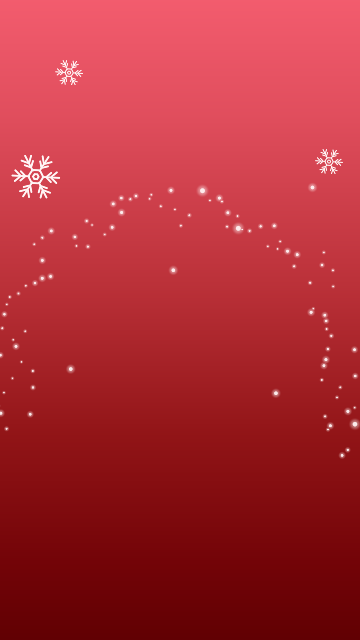
This background is drawn by a WebGL 1 fragment shader. Its source:

```glsl
precision highp float;
uniform vec2 u_resolution;

const float HALF_PI = 1.5707963;
const int ARCH_DOTS = 88;

float hash(float n) {
  return fract(sin(n * 12.9898) * 43758.547);
}

float ramp(float a, float b, float x) {
  return clamp((x - a) / (b - a), 0.0, 1.0);
}

float segment(vec2 p, vec2 a, vec2 b) {
  vec2 d = b - a;
  return length(p - a - d * clamp(dot(p - a, d) / dot(d, d), 0.0, 1.0));
}

// Vertical gradient, h runs from 0 at the bottom to 1 at the top
vec3 backdrop(float h) {
  vec3 c = mix(vec3(0.38, 0.0, 0.01), vec3(0.45, 0.015, 0.03), ramp(0.0, 0.12, h));
  c = mix(c, vec3(0.57, 0.08, 0.09), ramp(0.12, 0.32, h));
  c = mix(c, vec3(0.73, 0.19, 0.22), ramp(0.32, 0.55, h));
  c = mix(c, vec3(0.88, 0.305, 0.365), ramp(0.55, 0.82, h));
  return mix(c, vec3(0.95, 0.36, 0.43), ramp(0.82, 1.0, h));
}

// Soft halo around a bright core
float glow(vec2 p, vec2 center, float radius, float px) {
  float d = length(p - center);
  float halo = 0.4 * (1.0 - smoothstep(radius * 0.4, radius + px, d));
  float core = 1.0 - smoothstep(radius * 0.28, radius * 0.55 + px * 0.5, d);
  return max(halo, core * 0.95);
}

// Six arms folded into one, with two branch pairs and nested hexagons
float snowflake(vec2 p, vec2 center, float radius, float tilt, float px) {
  vec2 q = (p - center) / radius;
  float sector = HALF_PI * 2.0 / 3.0;
  float angle = mod(atan(q.y, q.x) - tilt + sector * 0.5, sector) - sector * 0.5;
  q = length(q) * vec2(cos(angle), abs(sin(angle)));
  float d = segment(q, vec2(0.28, 0.0), vec2(0.97, 0.0));
  d = min(d, segment(q, vec2(0.62, 0.0), vec2(0.86, 0.22)));
  d = min(d, segment(q, vec2(0.43, 0.0), vec2(0.63, 0.19)));
  float hexagon = dot(q, vec2(0.866, 0.5));
  d = min(d, abs(hexagon - 0.27));
  d = min(d, abs(hexagon - 0.1));
  float soft = px / radius;
  return 1.0 - smoothstep(-0.5 * soft, 0.5 * soft, d - 0.04);
}

// Scattered sparkles following a wide arch
float arch(vec2 p, vec2 center, vec2 radii, float px) {
  float light = 0.0;
  for (int i = 0; i < ARCH_DOTS; i++) {
    float n = float(i);
    float a = mix(-0.4, 3.4, (n + hash(n + 1.3)) / float(ARCH_DOTS));
    float bulge = 0.08 * pow(sin(2.0 * a), 2.0);
    float spread = 1.0 + bulge + 0.24 * (hash(n + 31.7) - 0.5);
    vec2 spot = center + radii * spread * vec2(cos(a), sin(a));
    float size = mix(0.0035, 0.0105, pow(hash(n + 67.1), 1.4));
    light = max(light, glow(p, spot, size, px));
  }
  return light;
}

// Three lone glows on a tilted half ellipse
float innerGlows(vec2 p, vec2 center, vec2 radii, float px) {
  float light = 0.0;
  for (int i = 0; i < 3; i++) {
    float a = float(i) * HALF_PI;
    vec2 spot = center + radii * vec2(cos(a), sin(a));
    spot.y -= 0.0336 * cos(a);
    light = max(light, glow(p, spot, 0.0125, px));
  }
  return light;
}

void main() {
  float px = 1.0 / u_resolution.x;
  vec2 p = gl_FragCoord.xy * px;
  vec3 color = backdrop(gl_FragCoord.y / u_resolution.y);

  // Sparkles
  float light = arch(p, vec2(0.491, 0.713), vec2(0.447, 0.482), px);
  light = max(light, innerGlows(p, vec2(0.4815, 0.719), vec2(0.285, 0.308), px));

  // Brightest accents on the rim
  light = max(light, glow(p, vec2(0.5625, 1.248), 0.017, px));
  light = max(light, glow(p, vec2(0.662, 1.1435), 0.017, px));
  light = max(light, glow(p, vec2(0.868, 1.257), 0.0125, px));
  light = max(light, glow(p, vec2(0.986, 0.5995), 0.016, px));

  // Snowflakes
  light = max(light, snowflake(p, vec2(0.0995, 1.287), 0.067, -0.05, px));
  light = max(light, snowflake(p, vec2(0.192, 1.576), 0.038, -0.06, px));
  light = max(light, snowflake(p, vec2(0.914, 1.329), 0.038, -0.06, px));

  gl_FragColor = vec4(mix(color, vec3(1.0, 0.96, 0.96), light), 1.0);
}
```
